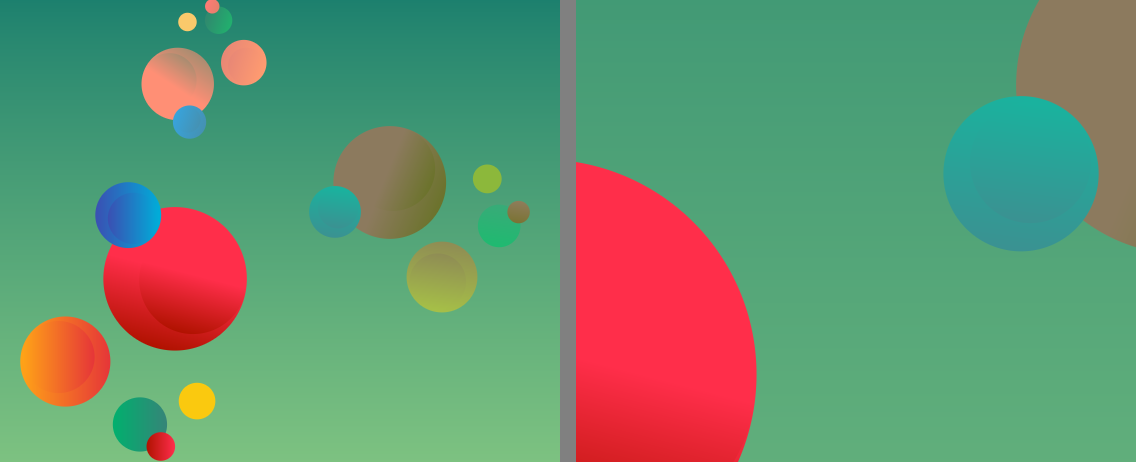
Left: the whole. Right: its middle third, enlarged.
Give the GLSL for this background, as a Shadertoy shader.

```glsl
// Three clusters of gradient discs over a vertical teal-to-green gradient.
// One motif of six discs is rotated, scaled and recoloured per cluster;
// the larger discs carry a smaller disc repeating their own gradient.

const vec3 SKY_TOP = vec3(0.11, 0.50, 0.43);
const vec3 SKY_BOTTOM = vec3(0.49, 0.76, 0.505);
const float SKY_CURVE = 0.85;
const int CLUSTERS = 3;
const int DISCS = 6;

// Cluster: centre xy and scale in canvas heights, angle in radians
const vec4 CLUSTER[CLUSTERS] = vec4[](
    vec4(0.379, 0.3965, 0.1553, 0.0),
    vec4(0.8436, 0.605, 0.1220, 1.43),
    vec4(0.3847, 0.8183, 0.0784, 2.808));

// Motif: centre xy and radius, in radii of the largest disc
const vec3 MOTIF[DISCS] = vec3[](
    vec3(0.0, 0.0, 1.0), vec3(-0.653, 0.888, 0.459),
    vec3(-1.53, -1.153, 0.628), vec3(-0.49, -2.03, 0.378),
    vec3(0.306, -1.704, 0.255), vec3(-0.199, -2.337, 0.199));

// Inner discs of the first three: centre xy and radius, in disc radii
const int INNER_DISCS = 3;
const vec3 INNER[INNER_DISCS] = vec3[](
    vec3(0.25, -0.02, 0.75), vec3(0.16, -0.10, 0.78), vec3(-0.15, 0.10, 0.80));

// Gradient axes, and where along them the blend begins
const vec2 MAIN_AXIS = vec2(-0.25, -0.97);
const vec2 SIDE_AXIS = vec2(1.0, 0.0);
const float MAIN_START = -0.1;
const float SIDE_START = -1.0;

// Palettes: start and end colour of each disc
const vec3 VIVID[2 * DISCS] = vec3[](
    vec3(1.00, 0.18, 0.29), vec3(0.69, 0.07, 0.00),
    vec3(0.23, 0.31, 0.70), vec3(0.00, 0.68, 0.85),
    vec3(1.00, 0.64, 0.09), vec3(0.90, 0.21, 0.22),
    vec3(0.00, 0.69, 0.43), vec3(0.21, 0.52, 0.47),
    vec3(0.98, 0.79, 0.06), vec3(0.98, 0.79, 0.06),
    vec3(0.69, 0.07, 0.00), vec3(1.00, 0.18, 0.30));
const vec3 EARTHY[2 * DISCS] = vec3[](
    vec3(0.55, 0.48, 0.37), vec3(0.42, 0.45, 0.17),
    vec3(0.23, 0.57, 0.57), vec3(0.10, 0.70, 0.62),
    vec3(0.65, 0.75, 0.28), vec3(0.56, 0.55, 0.33),
    vec3(0.12, 0.73, 0.44), vec3(0.22, 0.67, 0.47),
    vec3(0.55, 0.72, 0.23), vec3(0.55, 0.72, 0.23),
    vec3(0.48, 0.45, 0.20), vec3(0.56, 0.49, 0.36));
const vec3 PASTEL[2 * DISCS] = vec3[](
    vec3(1.00, 0.56, 0.46), vec3(0.66, 0.55, 0.44),
    vec3(0.27, 0.57, 0.70), vec3(0.22, 0.64, 0.86),
    vec3(1.00, 0.61, 0.44), vec3(0.91, 0.53, 0.46),
    vec3(0.13, 0.69, 0.43), vec3(0.19, 0.53, 0.43),
    vec3(0.98, 0.79, 0.42), vec3(0.98, 0.79, 0.42),
    vec3(0.90, 0.50, 0.42), vec3(1.00, 0.48, 0.46));

vec3 paletteColour(int cluster, int index) {
    return cluster == 0 ? VIVID[index]
         : cluster == 1 ? EARTHY[index] : PASTEL[index];
}

// Coverage of a unit disc, with an edge one pixel wide
float discMask(vec2 q, float pixel) {
    return clamp(0.5 + (1.0 - length(q)) / pixel, 0.0, 1.0);
}

// Gradient fill of a unit disc
vec3 discFill(vec2 q, int cluster, int disc) {
    vec2 axis = disc == 0 ? MAIN_AXIS : SIDE_AXIS;
    float start = disc == 0 ? MAIN_START : SIDE_START;
    float t = clamp((dot(q, axis) - start) / (1.0 - start), 0.0, 1.0);
    return mix(paletteColour(cluster, 2 * disc),
               paletteColour(cluster, 2 * disc + 1), t);
}

void mainImage(out vec4 fragColor, in vec2 fragCoord) {
    vec2 p = fragCoord / iResolution.y;
    float pixel = 1.0 / iResolution.y;
    vec3 colour = mix(SKY_TOP, SKY_BOTTOM, pow(clamp(1.0 - p.y, 0.0, 1.0), SKY_CURVE));

    for (int c = 0; c < CLUSTERS; c++) {
        // Into the frame of the cluster
        vec4 cluster = CLUSTER[c];
        float co = cos(cluster.w), si = sin(cluster.w);
        vec2 local = mat2(co, -si, si, co) * (p - cluster.xy) / cluster.z;

        for (int d = 0; d < DISCS; d++) {
            vec2 q = (local - MOTIF[d].xy) / MOTIF[d].z;
            float soft = pixel / (cluster.z * MOTIF[d].z);
            vec3 fill = discFill(q, c, d);
            if (d < INNER_DISCS) {
                vec2 inner = (q - INNER[d].xy) / INNER[d].z;
                fill = mix(fill, discFill(inner, c, d), discMask(inner, soft / INNER[d].z));
            }
            colour = mix(colour, fill, discMask(q, soft));
        }
    }
    fragColor = vec4(colour, 1.0);
}
```
